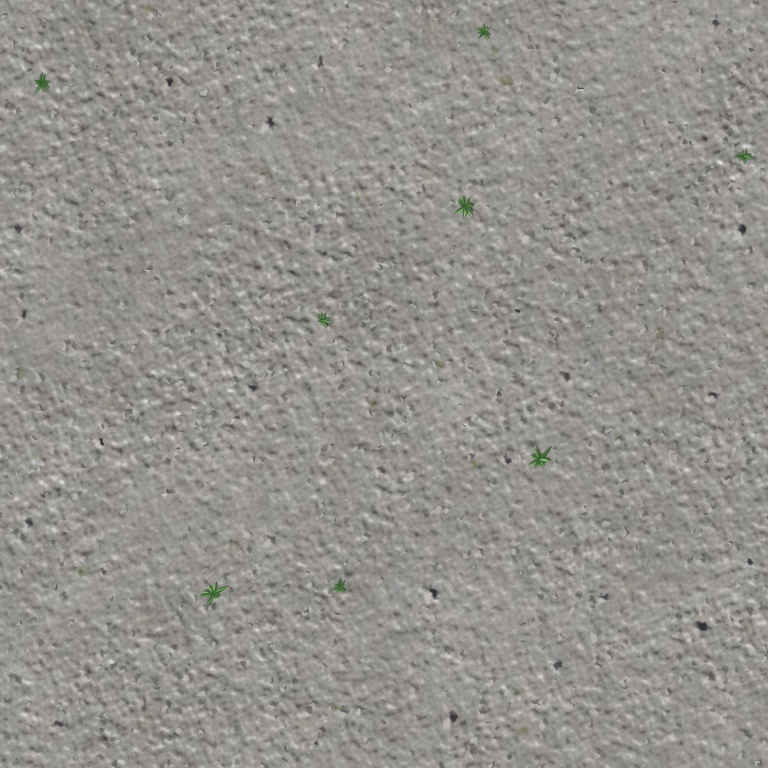
Give the GLSL for this texture, as a three.js fragment shader.

```glsl
// Dry grey soil seen from above: fine crumbs, pebbles and a few green weeds.
// Crumbs are the slope of gradient noise lit from the lower left; pebbles with
// cast shadows and leaf rosettes are scattered on jittered grids.
varying vec2 vUv;

const float TAU = 6.28318;
const vec2 SHADOW_DIR = vec2(0.7071, 0.7071);
const vec3 SOIL = vec3(0.585, 0.575, 0.558);
const vec3 PALE_STONE = vec3(0.76, 0.75, 0.73);
const vec3 CRUMB_SHADOW = vec3(0.34, 0.335, 0.33);
const vec3 DEEP_SHADOW = vec3(0.15, 0.14, 0.17);
const vec3 MOSS = vec3(0.42, 0.44, 0.27);
const vec3 LEAF_DARK = vec3(0.17, 0.33, 0.14);
const vec3 LEAF_LIGHT = vec3(0.58, 0.74, 0.48);

float hash(vec2 p) {
  vec3 q = fract(p.xyx * 0.1031);
  q += dot(q, q.yzx + 33.33);
  return fract((q.x + q.y) * q.z);
}

vec2 hash2(vec2 p) {
  return vec2(hash(p + 17.3), hash(p + 71.9));
}

vec2 turn(vec2 p, float angle) {
  float c = cos(angle), s = sin(angle);
  return vec2(c * p.x + s * p.y, c * p.y - s * p.x);
}

// Gradient noise, roughly -0.7 to 0.7
float corner(vec2 cell, vec2 offset, vec2 f) {
  float angle = TAU * hash(cell + offset);
  return dot(vec2(cos(angle), sin(angle)), f - offset);
}

float noise(vec2 p) {
  vec2 i = floor(p), f = fract(p);
  vec2 u = f * f * f * (f * (f * 6.0 - 15.0) + 10.0);
  float low = mix(corner(i, vec2(0.0), f), corner(i, vec2(1.0, 0.0), f), u.x);
  float high = mix(corner(i, vec2(0.0, 1.0), f), corner(i, vec2(1.0), f), u.x);
  return mix(low, high, u.y);
}

// Slope of the noise surface along the light
float relief(vec2 p, float reach) {
  return noise(p + SHADOW_DIR * reach) - noise(p - SHADOW_DIR * reach);
}

// Pebbles: x is the lit stone, y its cast shadow
vec2 pebbles(vec2 uv, float grid, float density, float radius, float seed) {
  vec2 cover = vec2(0.0);
  vec2 home = floor(uv * grid);
  for (int j = -1; j <= 1; j++) {
    for (int i = -1; i <= 1; i++) {
      vec2 cell = home + vec2(float(i), float(j));
      vec2 key = cell + seed;
      vec2 rnd = hash2(key);
      float present = step(hash(key), density);
      float r = radius * mix(0.45, 1.0, hash(key + 5.7));
      vec2 d = uv - (cell + 0.1 + 0.8 * rnd) / grid;
      vec2 stretch = vec2(0.85, mix(1.0, 1.8, rnd.x));
      float stone = length(turn(d + SHADOW_DIR * r * 0.6, rnd.y * TAU) * stretch);
      float shade = length(turn(d - SHADOW_DIR * r * 0.6, rnd.x * TAU) * stretch);
      vec2 mark = 1.0 - smoothstep(vec2(0.3 * r), vec2(1.2 * r), vec2(stone, shade));
      cover = max(cover, present * mark * mix(vec2(0.3), vec2(1.0), hash2(key + 9.1)));
    }
  }
  return cover;
}

// Rosette of pointed leaves: x is coverage, y is leaf brightness
vec2 rosette(vec2 p, float size, float seed) {
  vec2 result = vec2(0.0);
  for (int i = 0; i < 8; i++) {
    float k = float(i);
    vec2 rnd = hash2(vec2(k * 3.1, seed));
    vec2 q = turn(p, (k + 0.9 * rnd.x) * TAU / 8.0);
    float reach = size * mix(0.4, 1.0, rnd.y);
    float t = clamp(q.x / reach, 0.0, 1.0);
    float width = size * 0.26 * sqrt(t) * (1.0 - t);
    float gap = length(vec2(q.x - t * reach, q.y)) - width;
    float leaf = 1.0 - smoothstep(-0.0007, 0.0012, gap);
    float glow = rnd.x * smoothstep(-0.0015, 0.001, q.y) + 0.3 * t;
    result = mix(result, vec2(1.0, glow), leaf);
  }
  return result;
}

vec3 addWeeds(vec3 ground, vec2 uv, float grid, float density) {
  vec2 cell = floor(uv * grid);
  vec2 p = uv - (cell + 0.18 + 0.64 * hash2(cell + 4.0)) / grid;
  float present = step(hash(cell + 29.0), density);
  float size = mix(0.012, 0.024, hash(cell + 13.0));
  float seed = hash(cell) * 90.0;
  float shade = rosette(p - SHADOW_DIR * 0.003, size, seed).x;
  vec2 leaf = rosette(p, size, seed);
  ground = mix(ground, LEAF_DARK * 0.8, shade * present * 0.6);
  return mix(ground, mix(LEAF_DARK, LEAF_LIGHT, leaf.y), leaf.x * present * 0.88);
}

void main() {
  // Rough and smooth bands drift along the diagonal
  vec2 along = turn(vUv, 0.65) * vec2(2.2, 6.0);
  float rough = clamp(0.6 + 0.8 * noise(along + 8.0) + 0.5 * noise(vUv * 13.0), 0.2, 1.1);

  // Crumbly soil: steep slopes stand out, flat ground stays calm
  vec2 p = turn(vUv, 0.4);
  float slope = relief(p * 66.0 + 90.0, 0.28) + 0.8 * relief(p * 128.0 + 140.0, 0.3);
  float crumbs = slope * (0.055 + 0.13 * abs(slope)) * (0.5 + 0.8 * rough);
  float grain = 0.05 * noise(p * 190.0 + 200.0) + 0.035 * noise(p * 300.0 + 300.0);
  float tone = 0.035 * noise(vUv * 4.0) + 0.04 * noise(vUv * 11.0 + 20.0)
    + 0.05 * noise(p * 32.0 + 50.0);
  vec3 tint = vec3(0.018, -0.002, -0.014) * noise(vUv * 24.0 + 60.0);
  vec3 color = SOIL + crumbs + grain + tone + tint;

  // Ragged outlines for moss flecks, small grit and larger stones
  vec2 bend = vec2(noise(p * 150.0 + 70.0), noise(p * 150.0 + 170.0));
  vec2 ragged = vUv + 0.005 * bend;
  float moss = pebbles(ragged, 11.0, 0.14, 0.010, 210.0).x;
  color = mix(color, MOSS + crumbs, moss * 0.6);
  vec2 grit = pebbles(ragged, 66.0, 0.42 * rough, 0.0062, 30.0);
  color = mix(color, CRUMB_SHADOW, grit.y * 0.8);
  color = mix(color, PALE_STONE, grit.x * 0.8);
  vec2 stones = pebbles(ragged, 21.0, 0.12, 0.0088, 120.0);
  color = mix(color, DEEP_SHADOW, stones.y * 0.9);
  color = mix(color, PALE_STONE + 0.04, stones.x * 0.9);

  gl_FragColor = vec4(addWeeds(color, vUv, 6.0, 0.45), 1.0);
}
```
